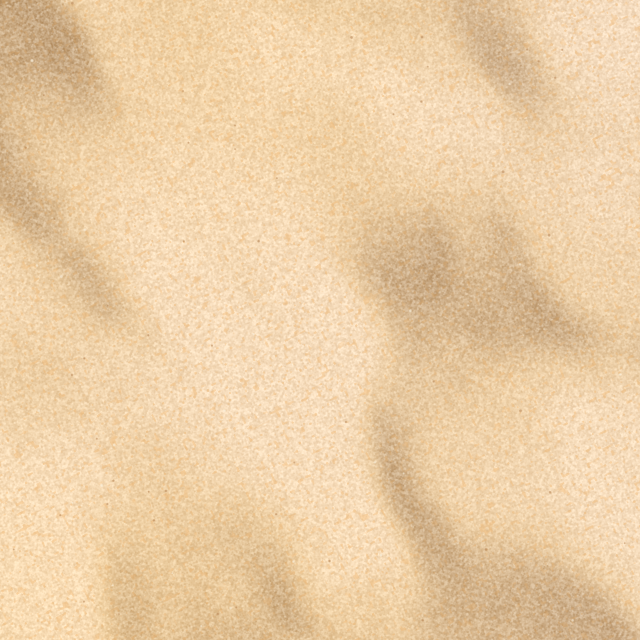
Write a Shadertoy shader that draws this texture.

```glsl
// Pale beach sand: soft diagonal wind ripples with hollows, covered in fine golden grain.
#define DUNE_SCALE vec2(6.6, 3.4)
#define DUNE_SEED vec2(5.2, 21.6)
#define WARP 0.8
#define GRAIN_CELLS 280.0
#define GRAIN_CONTRAST 0.155
#define SPECK_CELLS 110.0
#define SPECK_SHARE 0.008
#define SUNLIT vec3(0.970, 0.866, 0.728)
#define GOLDEN vec3(0.932, 0.812, 0.640)
#define SHADOW vec3(0.765, 0.640, 0.490)
#define AMBER vec3(0.935, 0.715, 0.450)

float hash(vec2 p) {
    vec3 q = fract(vec3(p.xyx) * 0.1031);
    q += dot(q, q.yzx + 33.33);
    return fract((q.x + q.y) * q.z);
}

// Value noise, 0 to 1
float noise(vec2 p) {
    vec2 i = floor(p), f = fract(p);
    f = f * f * f * (f * (f * 6.0 - 15.0) + 10.0);
    vec2 e = vec2(1.0, 0.0);
    return mix(mix(hash(i), hash(i + e), f.x),
               mix(hash(i + e.yx), hash(i + e.xx), f.x), f.y);
}

mat2 rotation(float angle) {
    float c = cos(angle), s = sin(angle);
    return mat2(c, s, -s, c);
}

// Depth of the hollows, which run from upper left to lower right;
// the self-shift steepens one flank of each ripple
float duneShade(vec2 uv) {
    vec2 p = rotation(-0.55) * uv * DUNE_SCALE + DUNE_SEED;
    p += WARP * (vec2(noise(p * 0.7 + 31.0), noise(p * 0.7 + 57.0)) - 0.5);
    p.x += 0.5 * noise(p);
    float ripple = noise(p);
    float detail = noise(rotation(0.3) * p * 1.7 + 19.0);
    float broad = noise(rotation(0.3) * p * 0.45 + 67.0);
    return 0.50 * ripple + 0.28 * detail + 0.22 * broad;
}

// Grain brightness, centred on zero
float grain(vec2 uv) {
    vec2 p = rotation(0.4) * uv * GRAIN_CELLS + 100.0;
    return 0.6 * noise(p) + 0.4 * noise(rotation(0.9) * p * 1.5 + 400.0) - 0.5;
}

// Lone pale or dark grains: signed coverage
float specks(vec2 uv) {
    vec2 p = uv * SPECK_CELLS, cell = floor(p);
    vec2 centre = 0.35 + 0.3 * vec2(hash(cell + 7.0), hash(cell + 71.0));
    float radius = mix(0.12, 0.24, hash(cell + 151.0));
    float blur = 0.06 + 0.5 * SPECK_CELLS / iResolution.y;
    float disc = 1.0 - smoothstep(radius - blur, radius + blur, length(fract(p) - centre));
    float kind = hash(cell + 233.0) < 0.5 ? -1.0 : 1.0;
    return disc * kind * step(hash(cell + 311.0), SPECK_SHARE);
}

void mainImage(out vec4 fragColor, in vec2 fragCoord) {
    vec2 uv = fragCoord / min(iResolution.x, iResolution.y);

    // Sunlit flanks and shaded hollows, lightly mottled
    float shade = duneShade(uv) + 0.05 * (noise(rotation(0.8) * uv * 24.0 + 11.0) - 0.5);
    float hollow = smoothstep(0.48, 0.90, shade);
    float light = 1.0 - smoothstep(0.22, 0.60, shade);
    vec3 color = mix(GOLDEN, SUNLIT, light);
    color = mix(color, SHADOW, hollow);

    // Slow drift between warm and rosy grey sand
    float rosy = 0.5 * uv.x + 0.7 * noise(uv * 2.3 + 41.0) - 0.6;
    color += rosy * vec3(-0.015, 0.0, 0.045);

    // Grain, stronger in the hollows and in blue
    float g = grain(uv);
    color += g * GRAIN_CONTRAST * (1.0 + 0.6 * hollow) * vec3(0.75, 1.0, 1.25);

    // Amber grains
    float amber = noise(rotation(1.1) * uv * GRAIN_CELLS * 0.75 + 700.0);
    color = mix(color, AMBER * (1.0 - 0.16 * hollow), 0.45 * smoothstep(0.64, 0.98, amber));

    // Scattered bright and brown grains
    float s = specks(uv);
    color = mix(color, vec3(0.98, 0.95, 0.88), 0.6 * max(s, 0.0));
    color = mix(color, vec3(0.72, 0.52, 0.33), 0.6 * max(-s, 0.0));

    fragColor = vec4(clamp(color, 0.0, 1.0), 1.0);
}
```
